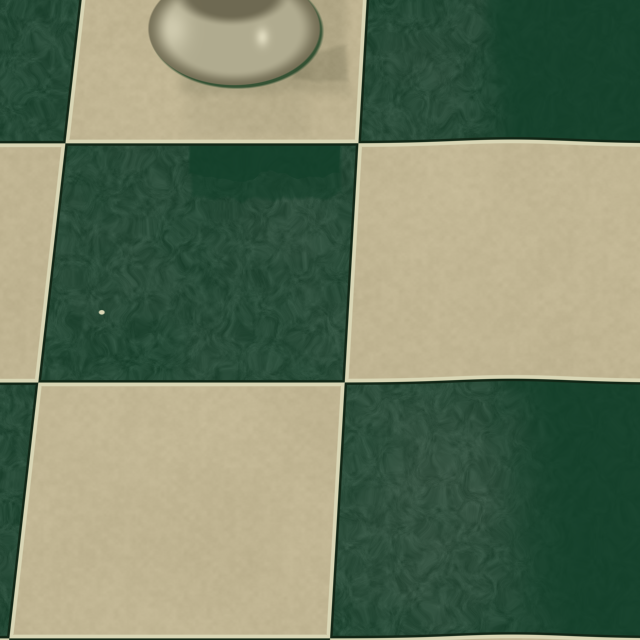
Write a WebGL 1 fragment shader that draws this pattern.

```glsl
precision highp float;
// Worn green and cream board squares in mild perspective, with a turned foot and its shadows.

uniform vec2 u_resolution;

const vec3 CREAM = vec3(0.755, 0.710, 0.575);
const vec3 RIM = vec3(0.850, 0.840, 0.710);
const vec3 SEAM = vec3(0.070, 0.150, 0.085);
const vec3 WORN_GREEN = vec3(0.200, 0.320, 0.250);
const vec3 DEEP_GREEN = vec3(0.085, 0.255, 0.170);
const vec3 SHADE = vec3(0.540, 0.515, 0.400);
const vec3 IVORY = vec3(0.690, 0.670, 0.560);

const float RIM_WIDTH = 0.0058;
const float SEAM_WIDTH = 0.0038;

float hash(vec2 p) {
  return fract(sin(dot(p, vec2(127.1, 311.7))) * 43758.5453);
}

float noise(vec2 p) {
  vec2 i = floor(p);
  vec2 f = fract(p);
  f = f * f * (3.0 - 2.0 * f);
  return mix(mix(hash(i), hash(i + vec2(1.0, 0.0)), f.x),
             mix(hash(i + vec2(0.0, 1.0)), hash(i + vec2(1.0, 1.0)), f.x), f.y);
}

float fbm(vec2 p) {
  float sum = 0.0;
  float amp = 0.5;
  for (int i = 0; i < 4; i++) {
    sum += amp * noise(p);
    p = p * 2.03 + 17.3;
    amp *= 0.5;
  }
  return sum / 0.9375;
}

// Soft-edged rectangle mask
float boxMask(vec2 p, vec2 lo, vec2 hi, float soft) {
  vec2 d = abs(p - 0.5 * (lo + hi)) - 0.5 * (hi - lo);
  return 1.0 - smoothstep(-soft, soft, max(d.x, d.y));
}

// Approximate signed distance to an ellipse
float ellipse(vec2 p, vec2 center, vec2 radii) {
  return (length((p - center) / radii) - 1.0) * min(radii.x, radii.y);
}

float glow(vec2 p, vec2 center, vec2 size) {
  vec2 d = (p - center) / size;
  return exp(-dot(d, d));
}

// Signed distance to the nearest square edge: positive in cream, negative in green
float boardEdge(vec2 p) {
  float y = p.y + 0.006 * glow(p, vec2(0.80, p.y), vec2(0.13, 1.0));
  float columnWidth = 0.4453 + 0.056 * y;
  float t = y - 0.224;
  vec2 cell = vec2((p.x - 0.1276 + 0.1133 * y) / columnWidth, t * (2.760 - 0.2253 * t));
  vec2 cellSize = vec2(columnWidth, 1.0 / (2.760 - 0.4506 * t));
  vec2 inset = (0.5 - abs(fract(cell) - 0.5)) * cellSize;
  float parity = mod(floor(cell.x) + floor(cell.y), 2.0);
  return min(inset.x, inset.y) * (2.0 * parity - 1.0);
}

vec3 greenLeather(vec2 p, float ragged) {
  float wear = 0.62 + 0.6 * (fbm(p * 9.0) - 0.5);
  wear += 0.35 * glow(p, vec2(0.68, 0.78), vec2(0.14, 0.17));
  wear += 0.25 * glow(p, vec2(0.45, 0.42), vec2(0.12, 0.15));
  // The sheen ends toward the right side
  float fade = smoothstep(0.74, mix(0.79, 0.92, p.y), p.x + 0.04 * ragged);
  // Ragged reflection beside the foot
  vec2 q = p + vec2(0.012, 0.035) * ragged;
  float pool = 0.65 * boxMask(q, vec2(0.30, 0.20), vec2(0.535, 0.307), 0.004);
  pool = max(pool, boxMask(q, vec2(0.297, 0.20), vec2(0.533, 0.275), 0.003));
  float sheen = (1.0 - 0.94 * fade) * (1.0 - pool);
  vec2 warp = vec2(noise(p * 38.0), noise(p * 38.0 + 9.0)) * 3.0;
  float grain = fbm(p * vec2(125.0, 95.0) + warp) - 0.5;
  vec3 color = mix(DEEP_GREEN, WORN_GREEN, clamp(wear, 0.0, 1.15) * sheen);
  return color + grain * mix(0.02, 0.13, sheen);
}

vec3 creamLeather(vec2 p, float ragged) {
  vec2 q = p + vec2(0.008, 0.016) * ragged;
  float shade = 0.28 * boxMask(q, vec2(0.28, -0.1), vec2(0.543, 0.145), 0.012);
  shade += 0.30 * boxMask(q, vec2(0.46, 0.075), vec2(0.543, 0.125), 0.005);
  shade += 0.16 * boxMask(q, vec2(0.29, 0.10), vec2(0.48, 0.212), 0.015);
  float grain = 0.045 * (fbm(p * 110.0) - 0.5) + 0.04 * (fbm(p * 6.0) - 0.5);
  return mix(CREAM, SHADE, shade) + grain;
}

vec3 addFoot(vec3 color, vec2 p, float px) {
  float body = ellipse(p, vec2(0.366, 0.045), vec2(0.134, 0.088));
  float contact = ellipse(p, vec2(0.370, 0.049), vec2(0.133, 0.088));
  color = mix(color, SEAM * 1.8, 0.85 * (1.0 - smoothstep(-px, 0.003, contact)));
  vec3 ivory = mix(IVORY, SHADE * 0.85, smoothstep(-0.022, 0.0, body));
  float neck = ellipse(p, vec2(0.362, -0.012), vec2(0.086, 0.048));
  ivory = mix(ivory, SHADE * 0.8, 1.0 - smoothstep(-0.012, 0.006, neck));
  ivory += 0.12 * glow(p, vec2(0.27, 0.045), vec2(0.025, 0.035));
  ivory += 0.18 * glow(p, vec2(0.41, 0.058), vec2(0.010, 0.014));
  return mix(color, ivory, 1.0 - smoothstep(-px, px, body));
}

void main() {
  vec2 p = gl_FragCoord.xy / u_resolution;
  p.y = 1.0 - p.y; // measured down from the top edge
  float px = 0.8 / min(u_resolution.x, u_resolution.y);
  float ragged = fbm(p * vec2(26.0, 12.0)) - 0.5;
  float edge = boardEdge(p);

  // Green, dark seam, pale rim, cream, in order across each edge
  vec3 color = mix(greenLeather(p, ragged), SEAM, smoothstep(-px, px, edge + SEAM_WIDTH));
  color = mix(color, RIM, smoothstep(-px, px, edge));
  color = mix(color, creamLeather(p, ragged), smoothstep(-px, px, edge - RIM_WIDTH));

  // Pale fleck, then the foot
  float fleck = ellipse(p, vec2(0.159, 0.488), vec2(0.0045, 0.0035));
  color = mix(color, RIM, 1.0 - smoothstep(-px, px, fleck));
  gl_FragColor = vec4(addFoot(color, p, px), 1.0);
}
```
